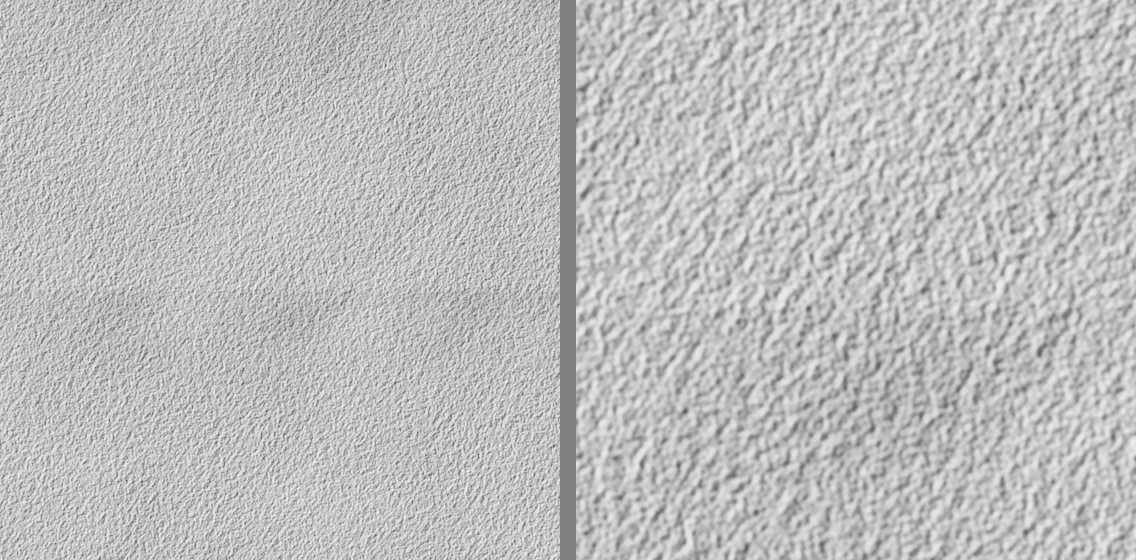
Left: the whole. Right: its middle third, enlarged.
A Shadertoy shader for this texture:

```glsl
// Fine grey stucco: a rough plaster relief lit from the upper left.

float hashAngle(vec2 cell) {
    vec3 q = fract(cell.xyx * vec3(0.1031, 0.1030, 0.0973));
    q += dot(q, q.yzx + 33.33);
    return 6.2832 * fract((q.x + q.y) * q.z);
}

float cornerSlope(vec2 cell, vec2 offset) {
    float angle = hashAngle(cell);
    return dot(vec2(cos(angle), sin(angle)), offset);
}

// Gradient noise, about -0.7 to 0.7
float gradientNoise(vec2 p) {
    vec2 cell = floor(p), f = p - cell;
    vec2 w = f * f * f * (f * (f * 6.0 - 15.0) + 10.0);
    vec2 e = vec2(1.0, 0.0);
    float low = mix(cornerSlope(cell, f), cornerSlope(cell + e, f - e), w.x);
    float high = mix(cornerSlope(cell + e.yx, f - e.yx), cornerSlope(cell + 1.0, f - 1.0), w.x);
    return mix(low, high, w.y);
}

// Plaster height: clumps, grains and grit, drawn out a little along a rising diagonal
float plasterHeight(vec2 p) {
    vec2 along = vec2(0.5, 0.866);
    vec2 q = vec2(dot(p, along) * 0.8, dot(p, vec2(along.y, -along.x))) + 40.0;
    float clumps = gradientNoise(q * 70.0);
    float grains = gradientNoise(q * 146.0 + 0.4 * clumps);
    float grit = gradientNoise(mat2(0.8, 0.6, -0.6, 0.8) * p * 235.0 + 91.0);
    return 0.8 * clumps + 1.1 * grains + 0.75 * grit;
}

void mainImage(out vec4 fragColor, in vec2 fragCoord) {
    vec2 uv = fragCoord / iResolution.y;

    // Slope towards the light
    vec2 awayFromLight = 0.0011 * vec2(0.88, -0.47);
    float slope = plasterHeight(uv + awayFromLight) - plasterHeight(uv - awayFromLight);

    // Broad diagonal patches change the depth and tone of the relief
    vec2 diagonal = vec2(uv.x + uv.y, 1.7 * (uv.x - uv.y));
    float patches = gradientNoise(diagonal * 2.3 + 7.0) + 0.6 * gradientNoise(diagonal * 7.0 + 19.0);
    float light = slope * (3.15 - 0.5 * patches);

    // Trowelled courses darken softly below each joint
    float course = fract((uv.y - 0.486) / 0.53);
    float joint = smoothstep(0.55, 0.97, course) * (1.0 - smoothstep(0.98, 1.0, course));

    // Lit faces level off while shadows run deeper
    float shade = 0.762 + 0.092 * light - 0.014 * light * light;
    shade += 0.035 * patches - 0.032 * joint * (1.0 - patches);
    fragColor = vec4(vec3(clamp(shade, 0.36, 0.93)), 1.0);
}
```
